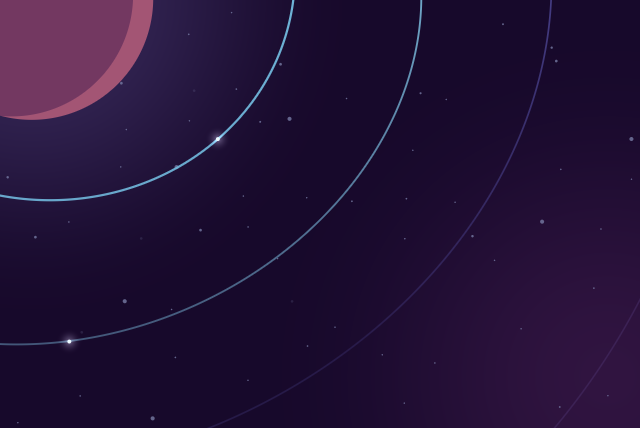
Give the GLSL for this background, as a Shadertoy shader.

```glsl
// Night sky with a crescent-lit planet, wide orbit arcs, glints and small stars.
#define SKY vec3(0.092, 0.036, 0.170)
#define INDIGO_GLOW vec3(0.205, 0.150, 0.335)
#define PLUM_GLOW vec3(0.205, 0.085, 0.265)
#define PLANET_LIT vec3(0.640, 0.335, 0.455)
#define PLANET_SHADE vec3(0.450, 0.218, 0.382)
#define STAR vec3(0.460, 0.480, 0.640)
#define PLANET_RADIUS 0.284
#define STAR_CELL 0.125
#define STAR_DENSITY 0.70

float hash(vec2 p) {
    vec3 q = fract(p.xyx * vec3(0.1031, 0.1030, 0.0973));
    q += dot(q, q.yzx + 33.33);
    return fract((q.x + q.y) * q.z);
}

// Antialiased coverage of a signed distance, with one pixel of softness.
float cover(float d) {
    return clamp(0.5 - d * iResolution.y, 0.0, 1.0);
}

float disk(vec2 p, vec2 center, float radius) {
    return cover(length(p - center) - radius);
}

// Approximate distance to the tilted ellipse that has its lowest point at "foot".
float orbitDistance(vec2 p, vec2 foot, vec3 k) {
    vec2 q = vec2(p.x - foot.x, foot.y - p.y);
    float f = k.x * q.x * q.x + k.y * q.x * q.y + k.z * q.y * q.y - q.y;
    vec2 slope = vec2(2.0 * k.x * q.x + k.y * q.y, k.y * q.x + 2.0 * k.z * q.y - 1.0);
    return abs(f) / max(length(slope), 0.001);
}

void drawOrbit(inout vec3 color, vec2 p, vec2 foot, vec3 k, float halfWidth, vec4 tint) {
    float line = cover(orbitDistance(p, foot, k) - halfWidth);
    color = mix(color, tint.rgb, line * tint.a);
}

// One jittered star per grid cell: many specks, fewer beads, some dim motes.
void drawStars(inout vec3 color, vec2 p) {
    vec2 home = floor(p / STAR_CELL);
    for (int j = -1; j <= 1; j++)
    for (int i = -1; i <= 1; i++) {
        vec2 cell = home + vec2(i, j);
        vec2 jitter = vec2(hash(cell + 17.0), hash(cell + 43.0));
        vec2 center = (cell + 0.1 + 0.8 * jitter) * STAR_CELL;
        float kind = hash(cell + 71.0);
        float radius = mix(0.0016, 0.0031, smoothstep(0.4, 0.8, kind));
        radius = kind > 0.90 ? 0.0047 : radius;
        float alpha = kind > 0.70 && kind < 0.76 ? 0.2 : 0.8;
        float present = step(hash(cell + 5.0), STAR_DENSITY);
        color = mix(color, STAR, disk(p, center, radius) * alpha * present);
    }
}

void drawGlint(inout vec3 color, vec2 p, vec2 center) {
    float d = length(p - center);
    color += vec3(0.34, 0.34, 0.36) * pow(max(1.0 - d / 0.030, 0.0), 2.0);
    color = mix(color, vec3(0.93, 0.98, 1.0), disk(p, center, 0.0045));
}

void main_scene(out vec3 color, vec2 p) {
    vec2 planet = vec2(0.074, -0.004);

    // Sky and its two broad glows
    float indigo = 1.0 - smoothstep(0.10, 0.74, length(p - planet));
    float plum = 1.0 - smoothstep(0.0, 0.78, length(p - vec2(1.42, 0.88)));
    color = mix(SKY, INDIGO_GLOW, indigo);
    color = mix(color, PLUM_GLOW, plum * 0.85);

    drawStars(color, p);

    // Orbits, each fading toward its lower end
    float rise = 1.0 - clamp(p.y / 0.8, 0.0, 1.0);
    drawOrbit(color, p, vec2(0.1172, 0.4678), vec3(0.794, 0.037, 0.922), 0.0026,
              vec4(0.44, 0.72, 0.86, 0.85 + 0.12 * rise));
    drawOrbit(color, p, vec2(0.0391, 0.8047), vec3(0.530, -0.175, 0.717), 0.0022,
              vec4(0.46, 0.70, 0.83, mix(0.46, 0.92, rise)));
    drawOrbit(color, p, vec2(-0.0391, 1.1035), vec3(0.376, -0.120, 0.507), 0.0020,
              vec4(0.28, 0.25, 0.54, mix(0.30, 0.92, rise)));
    drawOrbit(color, p, vec2(0.0211, 1.5957), vec3(0.301, 0.0, 0.301), 0.0018,
              vec4(0.30, 0.20, 0.44, 0.45));

    drawGlint(color, p, vec2(0.509, 0.325));
    drawGlint(color, p, vec2(0.162, 0.798));

    // Planet: a lit disk covered by an offset shade
    float shade = disk(p, planet - vec2(0.047, 0.008), PLANET_RADIUS);
    vec3 surface = mix(PLANET_LIT, PLANET_SHADE, shade);
    color = mix(color, surface, disk(p, planet, PLANET_RADIUS));
}

void mainImage(out vec4 fragColor, in vec2 fragCoord) {
    // Canvas heights, measured down from the top left corner
    vec2 p = vec2(fragCoord.x, iResolution.y - fragCoord.y) / iResolution.y;
    vec3 color;
    main_scene(color, p);
    fragColor = vec4(color, 1.0);
}
```
